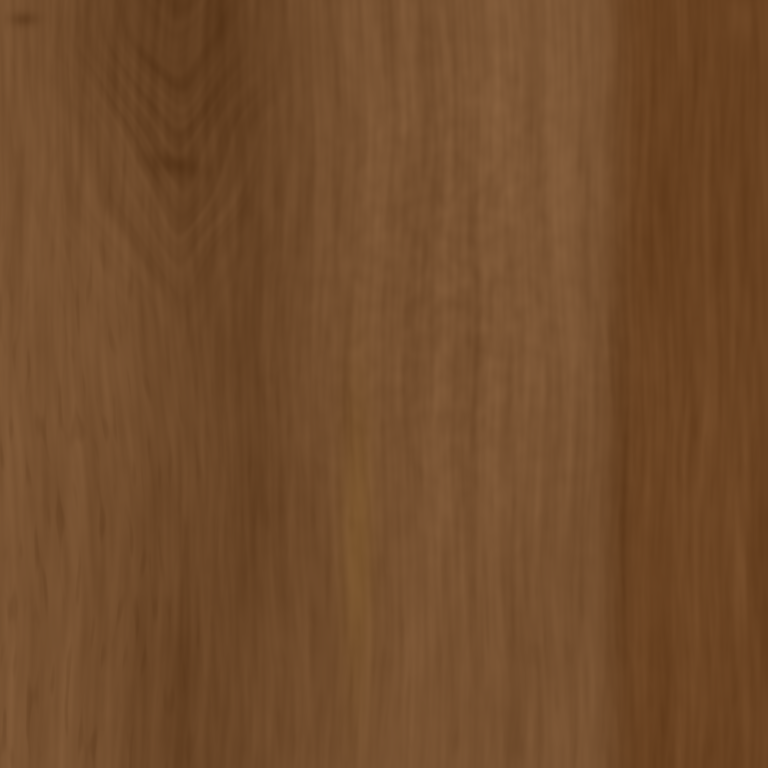
Write a WebGL 1 fragment shader that draws this texture.

```glsl
precision highp float;
// Warm brown wood veneer: vertical grain, soft tonal bands and a cathedral figure near a knot.
uniform vec2 u_resolution;

vec2 gradientAt(vec2 cell) {
  vec3 p = fract(vec3(cell.xyx) * vec3(0.1031, 0.1030, 0.0973));
  p += dot(p, p.yzx + 33.33);
  float angle = 6.2832 * fract((p.x + p.y) * p.z);
  return vec2(cos(angle), sin(angle));
}

float gradientNoise(vec2 p) {
  vec2 i = floor(p), f = fract(p);
  vec2 u = f * f * f * (f * (f * 6.0 - 15.0) + 10.0);
  vec2 e = vec2(1.0, 0.0);
  float low = mix(dot(gradientAt(i), f), dot(gradientAt(i + e), f - e), u.x);
  float high = mix(dot(gradientAt(i + e.yx), f - e.yx), dot(gradientAt(i + 1.0), f - 1.0), u.x);
  return mix(low, high, u.y);
}

// Soft elliptical spot, 1 at its centre
float spot(vec2 p, vec2 center, vec2 radius) {
  vec2 d = (p - center) / radius;
  return exp(-dot(d, d));
}

// Slow light and dark zones across the board
float broadTone(vec2 p) {
  float x = p.x + 0.03 * gradientNoise(p * vec2(3.0, 1.5) + 7.0);
  float tone = 0.43 + 0.25 * (1.0 - smoothstep(0.06, 0.24, x));
  tone -= 0.22 * spot(vec2(x, p.y), vec2(0.27, 0.5), vec2(0.08, 0.9));
  tone += 0.26 * smoothstep(0.33, 0.52, x) * (1.0 - smoothstep(0.765, 0.81, p.x));
  tone -= 0.24 * smoothstep(0.77, 0.83, p.x);
  tone -= 0.30 * spot(p, vec2(0.18, 0.97), vec2(0.15, 0.17));
  tone += 0.13 * spot(p, vec2(0.72, 0.72), vec2(0.10, 0.30));
  return tone + 0.16 * gradientNoise(p * vec2(7.0, 2.5) + 3.0);
}

// Nested rounded V rings, pointing down
float cathedral(vec2 p) {
  vec2 q = p + 0.022 * vec2(gradientNoise(p * 9.0), gradientNoise(p * 9.0 + 40.0));
  float v = q.y - length(vec2((q.x - 0.235) * 1.9, 0.025));
  float rings = gradientNoise(vec2(v * 27.0, q.x * 3.0 + 5.0));
  rings += 0.5 * gradientNoise(vec2(v * 60.0, q.x * 5.0 + 20.0));
  float figure = 0.42 * rings * spot(p, vec2(0.22, 0.82), vec2(0.11, 0.19));
  return figure - 0.35 * spot(q, vec2(0.23, 0.785), vec2(0.035, 0.012));
}

// Long streaks, fine fibres, short pores and a cloudy mottle
float grain(vec2 p) {
  float lean = 0.10 * spot(p, vec2(0.17, 0.55), vec2(0.11, 0.35)) * (p.y - 0.5);
  float x = p.x + lean + 0.012 * gradientNoise(p * vec2(4.0, 3.0) + 60.0);
  float streaks = 0.24 * gradientNoise(vec2(x * 32.0, p.y * 1.6));
  streaks += 0.18 * gradientNoise(vec2(x * 72.0, p.y * 3.5 + 11.0));
  float fibres = 0.20 * gradientNoise(vec2(x * 125.0, p.y * 10.0 + 31.0));
  float pores = smoothstep(0.12, 0.5, gradientNoise(vec2(x * 105.0 + 50.0, p.y * 17.0)));
  float poreArea = 0.3 + 0.7 * (1.0 - smoothstep(0.1, 0.3, p.x));
  poreArea *= 1.0 - 0.6 * smoothstep(0.4, 0.8, p.y);
  float mottle = gradientNoise(vec2(x * 48.0, p.y * 34.0));
  mottle += 0.6 * gradientNoise(vec2(x * 85.0, p.y * 62.0) + 17.0);
  float mottleArea = 0.2 + spot(p, vec2(0.60, 0.66), vec2(0.19, 0.32));
  return streaks + fibres - 0.22 * pores * poreArea + 0.17 * mottle * mottleArea;
}

// Single narrow marks: two dark seams, a yellowish vein, a pale streak and the knot
float accents(vec2 p) {
  float x = p.x + 0.012 * gradientNoise(vec2(p.y * 5.0, 2.5));
  vec2 q = vec2(x, p.y);
  float marks = -0.20 * spot(q, vec2(0.615, 0.38), vec2(0.006, 0.30));
  marks -= 0.14 * spot(q, vec2(0.445, 0.50), vec2(0.006, 0.25));
  marks += 0.20 * spot(q, vec2(0.465, 0.30), vec2(0.014, 0.20));
  marks += 0.38 * spot(q, vec2(0.965, 0.24), vec2(0.010, 0.16));
  marks += 0.16 * spot(q, vec2(0.965, 0.98), vec2(0.022, 0.025));
  return marks - 0.50 * spot(q, vec2(0.028, 0.975), vec2(0.018, 0.009));
}

void main() {
  vec2 p = gl_FragCoord.xy / u_resolution;
  float tone = broadTone(p) + cathedral(p) + grain(p) + accents(p);

  vec3 darkWood = vec3(0.375, 0.238, 0.122);
  vec3 lightWood = vec3(0.515, 0.363, 0.230);
  vec3 color = mix(darkWood, lightWood, clamp(tone, -0.6, 1.2));

  // Redder heartwood on the right, olive tint in the central vein
  color += vec3(0.010, -0.004, -0.014) * smoothstep(0.77, 0.84, p.x);
  color += vec3(0.004, 0.006, -0.022) * spot(p, vec2(0.465, 0.30), vec2(0.02, 0.2));
  gl_FragColor = vec4(color, 1.0);
}
```
